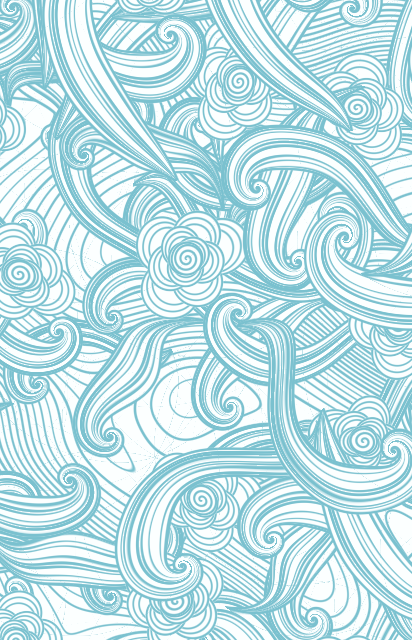
A Shadertoy shader for this pattern:

```glsl
// Line drawing of curling locks of hair or waves with round roses between them.
// Locks are leaves of strands twisted in polar space; roses are stacked petals.
// Both are scattered on jittered grids and painted over a noise-driven flow.

const vec3 PAPER = vec3(0.99, 1.0, 1.0);
const vec3 INK = vec3(0.48, 0.755, 0.81);
const float STROKE = 0.0035;      // line width, in canvas heights
const float LOCK_CELL = 0.155;    // spacing of the locks
const float LOCK_LENGTH = 0.30;
const float STRANDS = 8.0;        // strands in one lock
const float CURL_RADIUS = 0.06;
const float CURL_TWIST = 3.5;
const float ROSE_CELL = 0.27;     // spacing of the roses
const float ROSE_RADIUS = 0.085;
const int PETALS = 11;
const float SPIRAL_PITCH = 0.0085;
const float FLOW_LINES = 50.0;
const float WOBBLE = 0.012;
const float PI = 3.14159265;
const float TAU = 6.2831853;

float pixel;   // size of one pixel in canvas heights

vec3 hash3(vec2 p) {
    vec3 q = fract(p.xyx * vec3(0.1031, 0.1030, 0.0973));
    q += dot(q, q.yxz + 33.33);
    return fract((q.xxy + q.yzz) * q.zyx);
}

float gradientNoise(vec2 p) {
    vec2 i = floor(p), f = p - i;
    vec2 u = f * f * f * (f * (f * 6.0 - 15.0) + 10.0);
    vec4 n;
    for (int k = 0; k < 4; k++) {
        vec2 corner = vec2(k & 1, k >> 1);
        float a = TAU * hash3(i + corner + 50.0).x;
        n[k] = dot(vec2(cos(a), sin(a)), f - corner);
    }
    return mix(mix(n.x, n.y, u.x), mix(n.z, n.w, u.x), u.y);
}

// 1 inside a shape of signed distance d, with a smooth edge
float cover(float d) { return 1.0 - smoothstep(-0.8 * pixel, 0.8 * pixel, d); }

float stroke(float d, float width) { return cover(abs(d) - 0.5 * width); }

// Background: contour lines of a tilted, noisy height field
float flowHeight(vec2 p) {
    return FLOW_LINES * (dot(p, vec2(0.5, 0.9)) + 0.5 * gradientNoise(p * 3.0));
}

float flowLines(vec2 p) {
    const float e = 0.001;
    float h = flowHeight(p);
    vec2 slope = vec2(flowHeight(p + vec2(e, 0)), flowHeight(p + vec2(0, e))) - h;
    float d = (fract(h) - 0.5) * e / max(length(slope), 0.01);
    return stroke(d, STROKE * (0.6 + 0.6 * hash3(vec2(floor(h), 7.0)).x));
}

// Turn of the spine (x) and half the opening angle (y) at radius r
vec2 lockShape(float r, float bend) {
    float x = r / LOCK_LENGTH;
    float turn = CURL_TWIST * log(1.0 + CURL_RADIUS / r) + bend * sin(6.0 * x);
    float opening = 2.8 * exp(-r / 0.045) + 0.45 * (1.0 - x);
    return vec2(turn, clamp(opening, 0.001, 3.0));
}

void paintLock(inout float ink, vec2 p, vec3 rnd) {
    const float e = 0.0005;
    float size = mix(0.72, 1.1, rnd.z);
    p /= size;
    float r = max(length(p), 0.0005);
    if (r > LOCK_LENGTH) return;

    // Coordinate v runs from -1 to 1 across the lock
    float bend = 0.7 * (fract(rnd.y * 7.3) - 0.5);
    float hand = rnd.y < 0.5 ? -1.0 : 1.0;
    vec2 shape = lockShape(r, bend);
    vec2 rate = (lockShape(r + e, bend) - shape) / e;
    float angle = hand * atan(p.y, p.x) - TAU * rnd.x - shape.x;
    float v = (mod(angle + PI, TAU) - PI) / shape.y;
    float slope = length(vec2(1.0 / r, rate.x + v * rate.y)) / shape.y;
    float edge = (abs(v) - 1.0) / slope * size;

    // Uneven strands, thinning out inside the curl and at the tip
    float s = 0.5 * (v + 1.0) * STRANDS, phase = TAU * rnd.z;
    float bunch = s + 0.3 * sin(2.1 * s + phase);
    float bunchRate = 0.5 * STRANDS * (1.0 + 0.63 * cos(2.1 * s + phase));
    float id = floor(bunch + 0.5);
    float d = (bunch - id) / (bunchRate * slope) * size;
    float width = STROKE * (0.95 + 0.4 * sin(id * 5.0 + r * 22.0 + phase));
    width *= 1.0 - 0.5 * smoothstep(0.7, 1.0, r / LOCK_LENGTH);
    float keep = mod(id, 4.0) < 0.5 ? 1.0 : smoothstep(0.012, 0.04, r);
    float lines = max(stroke(d, width * keep) * step(0.01, keep), stroke(edge, 1.3 * STROKE));
    ink = mix(ink, lines, cover(edge - 0.5 * STROKE));
}

void paintRose(inout float ink, vec2 p, vec3 rnd) {
    float radius = ROSE_RADIUS * mix(0.72, 1.1, rnd.z);
    if (length(p) > 1.25 * radius) return;
    // Petals from the outside in, each with two inner folds
    for (int i = 0; i < PETALS; i++) {
        float t = float(i) / float(PETALS), a = 2.4 * float(i) + TAU * rnd.x;
        vec2 dir = vec2(cos(a), sin(a));
        vec2 q = p - dir * radius * 0.62 * (1.0 - t);
        float petal = radius * mix(0.5, 0.24, t);
        float d = length(q) - petal, lines = stroke(d, STROKE);
        for (float k = 0.13; k < 0.3; k += 0.13)
            lines = max(lines, stroke(length(q + dir * petal * k) - petal * (1.0 - k), 0.8 * STROKE));
        ink = mix(ink, lines, cover(d - 0.5 * STROKE));
    }
    // Spiral heart
    float r = length(p), heart = r - 0.27 * radius;
    float turn = r / SPIRAL_PITCH + atan(p.y, p.x + 1e-5) / TAU + rnd.y;
    float lines = max(stroke((fract(turn) - 0.5) * SPIRAL_PITCH, STROKE), stroke(heart, STROKE));
    ink = mix(ink, lines, cover(heart - 0.5 * STROKE));
}

// Jittered grid of locks or roses; share is the part of cells in use
void scatter(inout float ink, vec2 p, float cell, int reach, float share, float seed, bool roses) {
    vec2 home = floor(p / cell + seed);
    for (int y = -reach; y <= reach; y++)
    for (int x = -reach; x <= reach; x++) {
        vec2 id = home + vec2(x, y);
        vec3 place = hash3(id + 17.0 + 31.0 * seed), rnd = hash3(id + 91.0 + 13.0 * seed);
        if (place.z > share) continue;
        vec2 q = p - (id - seed + 0.5 + 0.6 * (place.xy - 0.5)) * cell;
        if (roses) paintRose(ink, q, rnd);
        else paintLock(ink, q, rnd);
    }
}

void mainImage(out vec4 fragColor, in vec2 fragCoord) {
    pixel = 1.0 / iResolution.y;
    vec2 p = fragCoord * pixel;
    p += WOBBLE * vec2(gradientNoise(p * 6.0), gradientNoise(p * 6.0 + 40.0));

    float ink = flowLines(p);
    scatter(ink, p, LOCK_CELL, 2, 1.0, 0.2, false);
    scatter(ink, p, ROSE_CELL, 1, 0.9, 0.4, true);
    scatter(ink, p, LOCK_CELL, 2, 0.3, 0.7, false);
    fragColor = vec4(mix(PAPER, INK, ink), 1.0);
}
```
